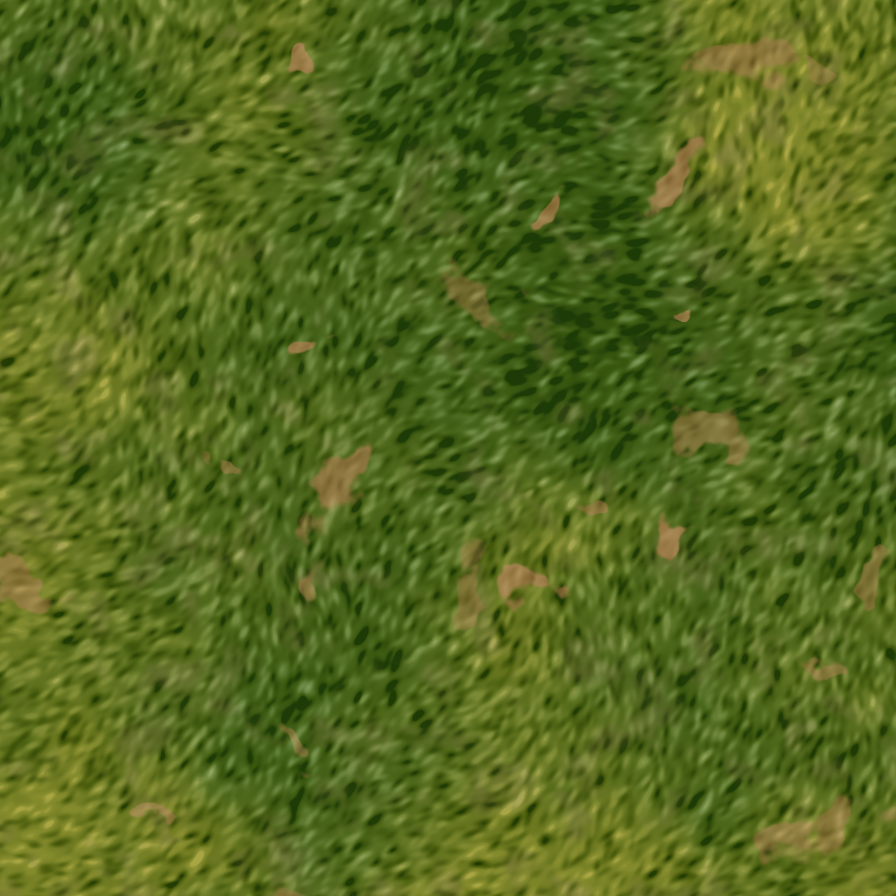
A Shadertoy shader for this texture:

```glsl
// Worn lawn seen from above: short leaning blades, sunny and shaded areas, bare soil.
// Blades are sparse elongated kernels scattered on a grid; their sum drives a green
// colour ramp, and ragged ellipses on a coarser grid expose the soil.

float hash(vec2 p) {
    return fract(sin(dot(p, vec2(127.1, 311.7))) * 43758.5453);
}

float noise(vec2 p) {
    vec2 i = floor(p), f = fract(p);
    f = f * f * (3.0 - 2.0 * f);
    return mix(mix(hash(i), hash(i + vec2(1, 0)), f.x),
               mix(hash(i + vec2(0, 1)), hash(i + vec2(1, 1)), f.x), f.y);
}

float fbm(vec2 p) {
    float sum = 0.0, amp = 0.533;
    for (int i = 0; i < 4; i++) {
        sum += amp * noise(p);
        p = mat2(1.6, 1.2, -1.2, 1.6) * p + 5.3;
        amp *= 0.5;
    }
    return sum;
}

// Rotates a vector into a frame whose x axis points along the angle
vec2 alongAxis(vec2 v, float angle) {
    float c = cos(angle), s = sin(angle);
    return vec2(c * v.x + s * v.y, c * v.y - s * v.x);
}

// Signed sum of light and dark blades, three per cell
float blades(vec2 uv) {
    vec2 p = uv * 64.0, cell = floor(p);
    float lean = 0.85 + 1.5 * (noise(uv * 6.0) - 0.5);
    float sum = 0.0;
    for (int y = -1; y <= 1; y++)
    for (int x = -1; x <= 1; x++)
    for (int k = 0; k < 3; k++) {
        vec2 id = cell + vec2(x, y);
        vec2 seed = id + float(k) * 17.3;
        vec2 root = id + vec2(hash(seed + 0.31), hash(seed + 4.73));
        float angle = lean + 0.8 * (hash(seed + 8.17) - 0.5);
        vec2 d = alongAxis(p - root, angle);
        float window = max(1.0 - dot(d, d), 0.0);
        float shade = 2.0 * hash(seed + 2.59) - 1.0;
        sum += shade * window * window * exp(-d.x * d.x - 16.0 * d.y * d.y);
    }
    return sum;
}

// Coverage of bare soil: a few ragged, stretched spots of uneven strength
float bareSoil(vec2 uv) {
    vec2 warp = vec2(fbm(uv * 14.0), fbm(uv * 14.0 + 31.0)) - 0.5;
    vec2 p = uv * 7.0 + 0.9 * warp, cell = floor(p);
    float fray = 1.1 * (fbm(uv * 34.0) - 0.5);
    float cover = 0.0;
    for (int y = -1; y <= 1; y++)
    for (int x = -1; x <= 1; x++) {
        vec2 id = cell + vec2(x, y) + 40.0;
        float present = step(hash(id), 0.4);
        vec2 center = id - 40.0 + 0.15 + 0.7 * vec2(hash(id + 3.1), hash(id + 6.7));
        float size = hash(id + 9.2);
        float radius = 0.08 + 0.2 * size * size;
        vec2 d = alongAxis(p - center, 0.4 + 1.6 * (hash(id + 1.4) - 0.5));
        float reach = length(d * vec2(0.75, 1.4)) / radius + fray;
        float strength = 0.5 + 0.5 * hash(id + 5.5);
        cover = max(cover, present * strength * smoothstep(1.15, 0.7, reach));
    }
    return cover;
}

// Green from deep shadow to sunlit tips
vec3 grassRamp(float tone) {
    vec3 color = mix(vec3(0.12, 0.23, 0.02), vec3(0.25, 0.34, 0.05), smoothstep(-2.1, -0.9, tone));
    color = mix(color, vec3(0.33, 0.42, 0.11), clamp(tone + 0.95, 0.0, 1.0));
    color = mix(color, vec3(0.47, 0.54, 0.23), clamp(tone / 1.4, 0.0, 1.0));
    return mix(color, vec3(0.61, 0.65, 0.35), smoothstep(1.5, 3.2, tone));
}

void mainImage(out vec4 fragColor, in vec2 fragCoord) {
    vec2 uv = fragCoord / iResolution.y;

    // Blade detail over broad sunny and shaded areas
    float grain = blades(uv);
    float sun = fbm(uv * 3.5 + 2.0) - 0.5;
    float tone = 1.75 * grain + 3.6 * sun + 0.05;
    vec3 color = grassRamp(tone);

    // Warm hue in the sun, cool in the shade, with dry straw between blades
    color *= mix(vec3(0.9, 1.0, 1.2), vec3(1.09, 1.0, 0.75), smoothstep(-0.25, 0.25, sun));
    float straw = smoothstep(0.5, 0.85, fbm(uv * 28.0 + 11.0));
    color = mix(color, vec3(0.47, 0.45, 0.27) + 0.1 * grain, 0.4 * straw);

    // Soil keeps only a trace of the blade pattern
    vec3 soil = vec3(0.62, 0.49, 0.29) + 0.06 * grain + 0.1 * (noise(uv * 60.0) - 0.5);
    color = mix(color, soil, bareSoil(uv));

    fragColor = vec4(clamp(color, 0.0, 1.0), 1.0);
}
```
